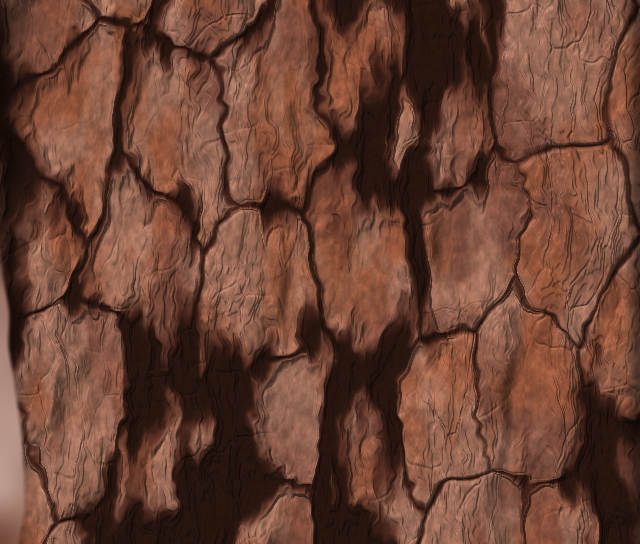
Give the GLSL for this texture, as a WebGL 2 fragment shader.

```glsl
#version 300 es
precision highp float;
// Draws weathered pine bark: rusty plates, flaky layered margins and deep vertical furrows.

uniform vec2 u_resolution;
out vec4 fragColor;

const vec3 FURROW = vec3(0.15, 0.08, 0.055);
const vec3 UMBER  = vec3(0.31, 0.16, 0.12);
const vec3 BROWN  = vec3(0.46, 0.28, 0.225);
const vec3 RUST   = vec3(0.56, 0.32, 0.22);
const vec3 TAN    = vec3(0.61, 0.43, 0.355);
const vec3 PALE   = vec3(0.75, 0.62, 0.57);

float hash(vec2 p) {
    vec3 q = fract(p.xyx * 0.1031);
    q += dot(q, q.yzx + 33.33);
    return fract((q.x + q.y) * q.z);
}

float noise(vec2 p) {
    vec2 i = floor(p), f = fract(p);
    f = f * f * (3.0 - 2.0 * f);
    float low = mix(hash(i), hash(i + vec2(1, 0)), f.x);
    float high = mix(hash(i + vec2(0, 1)), hash(i + vec2(1, 1)), f.x);
    return mix(low, high, f.y);
}

float fbm(vec2 p) {
    float sum = 0.0, amp = 0.533;
    for (int i = 0; i < 4; i++) {
        sum += amp * noise(p);
        p = mat2(1.96, 0.16, -0.16, 1.96) * p + 17.3;
        amp *= 0.5;
    }
    return sum;
}

// Blocky cellular noise: x = distance to the border, y = random value of the cell.
vec2 cells(vec2 p, float jitter) {
    vec2 base = floor(p);
    float nearest = 9.0, second = 9.0, id = 0.0;
    for (int j = -1; j <= 1; j++)
    for (int i = -1; i <= 1; i++) {
        vec2 c = base + vec2(i, j);
        vec2 offset = vec2(hash(c), hash(c + 71.7)) - 0.5;
        vec2 d = c + 0.5 + jitter * offset - p;
        d *= d;
        float dist = sqrt(length(d));
        if (dist < nearest) {
            second = nearest;
            nearest = dist;
            id = hash(c + 31.1);
        } else second = min(second, dist);
    }
    return vec2(second - nearest, id);
}

// Relief of the bark: x = height, y = exposure above the furrows, z = plate id, w = flakiness.
vec4 bark(vec2 p) {
    vec2 bend = vec2(fbm(p * vec2(9, 5)), fbm(p * vec2(7, 10) + 7.0)) - 0.5;
    vec2 w = p + 0.075 * bend + 0.008 * (noise(p * 55.0) - 0.5);
    vec2 plate = cells(w * vec2(5.4, 3.1) + 2.0, 0.85);
    vec2 chip = cells(w * vec2(15.0, 6.5) + plate.y * 9.0, 0.95);

    float strands = fbm(w * vec2(42, 9));
    float fine = fbm(p * vec2(120, 80));
    float side = smoothstep(0.95, 1.15, p.x);
    float flaky = smoothstep(0.44, 0.62, fbm(p * vec2(5, 2.5) + 3.0) + 0.15 * side);

    // Furrows run upright and open widest along the plate borders.
    float depth = fbm(w * vec2(9, 1.5) + 20.0) + 0.45 * min(plate.x, 0.6)
                + 0.22 * (strands - 0.5) - 0.06 * side;
    float gap = smoothstep(0.0, 0.07, plate.x + 0.05 * (strands - 0.5));
    float exposure = smoothstep(0.39, 0.64, depth) * mix(0.25, 1.0, gap);

    // Thin layers step down towards the furrows.
    float t = depth * 10.0 + strands * 4.0;
    float terrace = floor(t) + smoothstep(0.0, 0.4, fract(t));
    float layered = max(flaky, 1.0 - smoothstep(0.5, 1.0, exposure));
    float crack = smoothstep(0.0, 0.06, chip.x);
    float chips = mix(0.25, 1.0, flaky) * crack * (0.4 + chip.y);

    float height = 0.016 * exposure + 0.0032 * terrace * mix(0.12, 1.0, layered)
                 + 0.003 * chips + 0.005 * strands * mix(0.4, 1.0, layered)
                 + 0.0022 * fine;
    return vec4(height, exposure, plate.y, flaky);
}

void main() {
    vec2 p = gl_FragCoord.xy / u_resolution.y;
    float across = gl_FragCoord.x / u_resolution.x;
    vec4 here = bark(p);

    // Relief lighting from the upper left
    const float E = 0.0022;
    vec2 slope = vec2(bark(p + vec2(E, 0)).x, bark(p + vec2(0, E)).x) - here.x;
    vec3 normal = normalize(vec3(-slope / E * 0.65, 1.0));
    vec3 light = normalize(vec3(-0.4, 0.5, 0.9));
    float shade = clamp(dot(normal, light) / light.z, 0.25, 1.4);

    // Surface colours vary by plate, blotch and grain
    float blotch = fbm(p * vec2(11, 8) + here.z * 5.0);
    float grain = fbm(p * vec2(95, 70) + 9.0);
    float rusty = smoothstep(0.3, 0.7, blotch + 0.5 * (here.z - 0.5));
    vec3 surface = mix(BROWN, RUST, rusty);
    float dusty = smoothstep(0.38, 0.72, fbm(p * vec2(16, 7) + 41.0) + 0.12 * here.w);
    surface = mix(surface, TAN, dusty * 0.85);
    surface *= 0.82 + 0.4 * grain;

    vec3 color = mix(FURROW, UMBER, smoothstep(0.02, 0.4, here.y));
    color = mix(color, surface, smoothstep(0.2, 0.8, here.y));
    color *= mix(0.3, 1.0, shade);
    float rim = smoothstep(1.1, 1.35, shade) * here.y * (0.3 + 0.7 * here.w);
    color = mix(color, PALE, rim * 0.5);

    // The trunk turns away at its sides; a soft backdrop shows at the lower left
    color *= mix(0.5, 1.0, smoothstep(0.0, 0.06, across) * smoothstep(1.0, 0.97, across));
    float border = 0.04 * (1.0 - smoothstep(0.1, 0.6, p.y)) + 0.012 * (noise(p * vec2(1, 14)) - 0.5);
    float backdrop = smoothstep(0.006, -0.006, p.x - border) * smoothstep(0.6, 0.45, p.y);
    color = mix(color, mix(BROWN, PALE, noise(p * 9.0)), backdrop);

    fragColor = vec4(color, 1.0);
}
```
